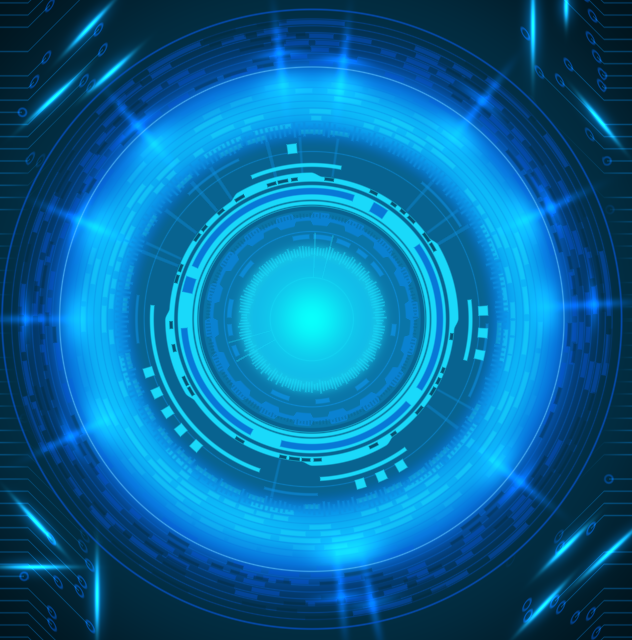
Give the GLSL for this background, as a Shadertoy shader.

```glsl
// Glowing blue technology dial of concentric rings over dark circuit traces.
const float TAU = 6.2831853;
const vec3 NIGHT = vec3(.008, .165, .24);
const vec3 TEAL = vec3(.03, .39, .55);
const vec3 BLUE = vec3(.02, .34, .86);
const vec3 AZURE = vec3(.05, .56, .88);
const vec3 CYAN = vec3(.1, .85, .98);

float hash(float a, float b) { return fract(sin(a * 127.1 + b * 311.7) * 4375.85); }
float fill(float d, float px) { return 1. - smoothstep(-px, px, d); }
float bell(float x, float w) { return exp(-x * x / (w * w)); }
float turn(float a) { return mod(a + .5 * TAU, TAU) - .5 * TAU; }

// Polar shapes: q = (radius, angle, pixel size), w = half thickness
float ring(vec3 q, float R, float w) { return fill(abs(q.x - R) - w, q.z); }

float arc(vec3 q, float R, float w, float fromDeg, float toDeg) {
  float mid = radians(fromDeg + toDeg) * .5, span = radians(toDeg - fromDeg) * .5;
  return fill(max(abs(q.x - R) - w, (abs(turn(q.y - mid)) - span) * q.x), q.z);
}

float dashes(vec3 q, float R, float w, float n, float density, float seed) {
  float cell = mod(q.y / TAU, 1.) * n, id = floor(cell);
  float side = abs(fract(cell) - .5) - mix(.25, .46, hash(seed, id));
  float on = step(hash(id, seed + 3.7), density);
  return on * fill(max(abs(q.x - R) - w, side * TAU / n * q.x), q.z);
}

float ticks(vec3 q, float R, float len, float n) {
  float cell = mod(q.y / TAU, 1.) * n;
  float reach = len * (.35 + .65 * hash(floor(cell), n));
  return fill(max(abs(q.x - R) - reach, (abs(fract(cell) - .5) - .22) * TAU / n * q.x), q.z);
}

// Bright pulse along a trace, fading toward both ends
vec3 glint(vec2 p, vec2 mid, vec2 halfway) {
  vec2 d = p - mid, dir = normalize(halfway);
  float side = dot(d, vec2(-dir.y, dir.x));
  float fade = bell(dot(d, dir), length(halfway));
  return fade * (vec3(.1, .7, .9) * bell(side, .0035) + vec3(0, .2, .35) * bell(side, .013));
}

// Bent parallel lanes with round pads, folded into four corners
vec3 circuits(vec2 p, float px) {
  vec2 a = abs(p);
  float s = (a.y + clamp(a.x - .29, 0., .16)) / .019;
  float h = hash(floor(s), dot(step(0., p), vec2(1, 2)));
  float off = (fract(s) - .5) * .019, stop = .29 + .17 * h;
  float lane = fill(abs(off) - .001, px) * step(stop, a.x) * step(.25, h);
  float pad = fill(abs(length(vec2(a.x - stop, off)) - .006) - .0015, px);
  vec3 c = vec3(.01, .16, .28) * lane + vec3(0, .14, .38) * pad;
  c *= smoothstep(.47, .54, length(p));
  c += glint(p, vec2(-.355, .457), vec2(.03, .032));
  c += glint(p, vec2(-.32, .387), vec2(.03, .027));
  c += glint(p, vec2(-.41, .347), vec2(.035, .032));
  c += glint(p, vec2(.339, .46), vec2(0, .06));
  c += glint(p, vec2(.391, .49), vec2(0, .025));
  c += glint(p, vec2(.443, .312), vec2(.026, -.032));
  c += glint(p, vec2(-.435, -.318), vec2(.03, -.033));
  c += glint(p, vec2(-.342, -.43), vec2(0, .055));
  c += glint(p, vec2(-.44, -.386), vec2(.05, 0));
  c += glint(p, vec2(.39, -.355), vec2(.03));
  c += glint(p, vec2(.46, -.362), vec2(.04, .037));
  return c + glint(p, vec2(.355, -.447), vec2(.03, .032));
}

// Halo, broad luminous band, broken tracks and cross-shaped flares
vec3 outerDial(vec3 c, vec3 q) {
  float wave = sin(q.y * 3. + .6) * sin(q.y * 5. - 1.1);
  c = mix(c, vec3(.015, .25, .56), .85 * (1. - smoothstep(.39, .485, q.x)));
  c = mix(c, BLUE, .85 * (1. - smoothstep(.375, .425, q.x)));
  c = mix(c, vec3(.05, .74, .98), (.92 + .08 * wave) * bell(q.x - .332, .05));
  for (float k = 0.; k < 17.; k++) {
    float R = .293 + .0107 * k, n = 22. + floor(50. * hash(k, 2.));
    vec3 tint = mix(CYAN, BLUE, smoothstep(4., 10., k));
    c = mix(c, tint, .45 * dashes(q, R, .0035, n, .45, k));
    c = mix(c, mix(AZURE, BLUE, k / 16.), .4 * ring(q, R + .005, .0008));
    c = mix(c, NIGHT, .45 * step(10., k) * dashes(q, R + .003, .003, n + 9., .35, k + 20.));
  }
  float flares[12] = float[12](97., 83., 52., 25., 3., 322., 276., 282., 206., 180., 157., 132.);
  for (int i = 0; i < 12; i++) {
    float side = turn(q.y - radians(flares[i])) * q.x;
    float off = q.x - .39 - .07 * hash(float(i), 9.);
    float crossGlow = bell(side, .007) * bell(off, .055) + bell(side, .035) * bell(off, .007);
    c += vec3(0, .17, .4) * crossGlow + vec3(.02, .2, .14) * bell(side, .04) * bell(q.x - .37, .022);
  }
  c = mix(c, vec3(.4, .8, 1), .65 * ring(q, .394, .0008));
  return mix(c, BLUE, .7 * ring(q, .484, .0013));
}

// Teal plate with arcs, marker squares and thick cyan rings
vec3 middleDial(vec3 c, vec3 q) {
  c = mix(c, TEAL, .95 * (1. - smoothstep(.265, .305, q.x)));
  c = mix(c, AZURE, .75 * ticks(q, .297, .012, 240.));
  c = mix(c, AZURE, .6 * max(ring(q, .262, .0007), dashes(q, .274, .002, 13., .6, 5.)));
  c = mix(c, AZURE, .4 * dashes(q, .255, .03, 240., .07, 8.));
  float lit = arc(q, .241, .003, 79., 113.) + arc(q, .25, .003, 175., 251.);
  lit += arc(q, .248, .003, -15., 7.) + arc(q, .25, .003, -87., -54.);
  lit += arc(q, .268, .0075, 95., 98.2);
  for (float a = 0.; a < 36.; a += 7.4) {
    lit += arc(q, .268, .0075, 196.4 + a, 199.6 + a) * step(a, 30.);
    if (a < 15.) lit += arc(q, .268, .0075, a - 13.6, a - 10.4) + arc(q, .268, .0075, a - 75.1, a - 71.9);
  }
  float bulge = .003 * smoothstep(.2, .5, sin(q.y * 4. + .5));
  lit += ring(q, .219 + bulge, .004 + bulge) + ring(q, .193, .0165);
  c = mix(c, CYAN, min(lit, 1.));
  c = mix(c, TEAL * .8, dashes(q, .22, .0025, 76., .42, 6.));
  float inlay = arc(q, .2, .005, 71., 156.) + arc(q, .2, .005, -33., 35.);
  inlay += arc(q, .2, .005, -104., -41.) + arc(q, .2, .005, -176., -118.);
  inlay += arc(q, .199, .008, 55., 62.) + arc(q, .199, .008, 161., 168.);
  c = mix(c, vec3(.03, .47, .84), min(inlay, 1.));
  return mix(c, TEAL, .85 * max(ring(q, .1855, .0012), ring(q, .178, .001)));
}

// Toothed inner wheel and radiant core
vec3 innerDial(vec3 c, vec3 q) {
  c = mix(c, vec3(.04, .46, .66), fill(q.x - .17, q.z));
  float tooth = .007 * smoothstep(-.3, .3, sin(q.y * 18.));
  c = mix(c, vec3(.04, .52, .86), .8 * ring(q, .157, .003 + tooth));
  c = mix(c, TEAL, .5 * ticks(q, .162, .004, 200.));
  c = mix(c, AZURE, .8 * max(ring(q, .137, .0007), dashes(q, .129, .0035, 24., .6, 12.)));
  c = mix(c, CYAN, .75 * bell(max(q.x - .101, 0.), .014));
  c = mix(c, CYAN, .7 * ticks(q, .106, .011, 150.));
  c = mix(c, vec3(.07, .72, .91), .9 * (1. - smoothstep(.088, .102, q.x)));
  c = mix(c, CYAN, .4 * max(ring(q, .065, .0007), dashes(q, .1, .035, 240., .03, 14.)));
  return mix(c, vec3(.03, 1, .99), bell(q.x, .053));
}

void mainImage(out vec4 fragColor, in vec2 fragCoord) {
  float px = 1. / iResolution.y;
  vec2 p = (fragCoord - .5 * iResolution.xy) * px, d = p - vec2(-.0065, .0013);
  vec3 q = vec3(length(d), atan(d.y, d.x), px);
  vec3 c = NIGHT * mix(1.1, .45, smoothstep(.45, .72, q.x)) + circuits(p, px);
  c = innerDial(middleDial(outerDial(c, q), q), q);
  fragColor = vec4(clamp(c, 0., 1.), 1);
}
```
